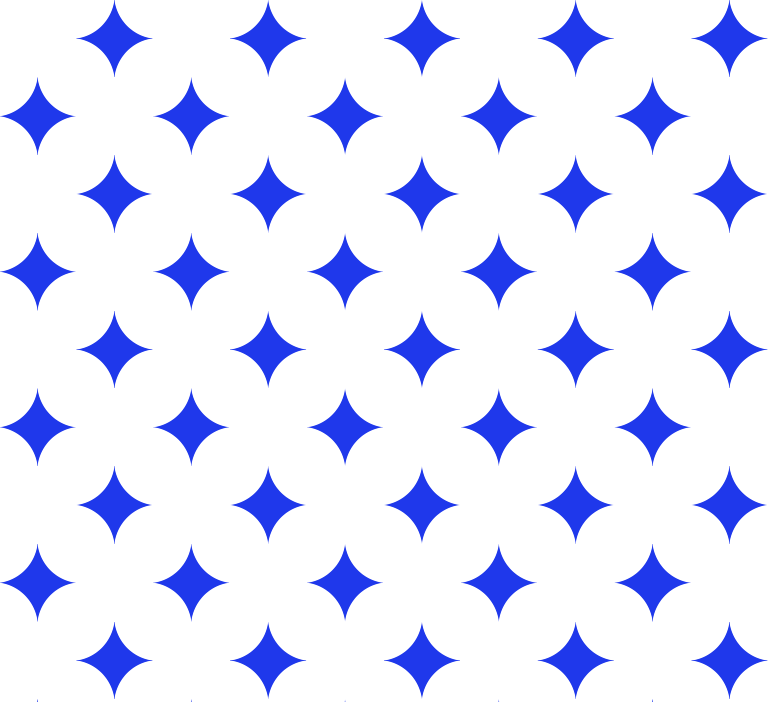
This pattern is drawn by a Shadertoy shader. Its source:

```glsl
// Staggered rows of four-pointed blue stars on white.
// Each row is a mod repeat, alternate rows shift by half a pitch, and each
// star is the space left between four circles that meet at its tips.

const vec3  PAPER_COLOR = vec3(1.0);
const vec3  STAR_COLOR  = vec3(0.12, 0.22, 0.92);

// Lengths are fractions of the canvas width, measured from the top left.
const vec2  PITCH       = vec2(0.2002, 0.10124); // star spacing, row spacing
const vec2  FIRST_STAR  = vec2(0.1490, 0.0501);  // centre of the first star
const vec2  STAR_RADIUS = vec2(0.0491, 0.0501);  // centre to tip
const float ARC_CENTER  = 1.16;                  // in star radii; 1 gives needle tips
const float EDGE_PIXELS = 1.2;                   // width of the smoothed edge

// Signed distance to a star with tips at unit distance, negative inside.
float starDistance(vec2 p) {
    p = abs(p);
    float arcRadius = length(vec2(ARC_CENTER - 1.0, ARC_CENTER));
    float arc = arcRadius - length(p - ARC_CENTER);
    float diamond = (p.x + p.y - 1.0) * 0.7071; // cuts off space past the tips
    return max(arc, diamond);
}

// Offset from the nearest star centre in the staggered lattice.
vec2 staggeredOffset(vec2 p) {
    p -= FIRST_STAR;
    float row = floor(p.y / PITCH.y + 0.5);
    float shift = 0.5 * mod(row, 2.0) * PITCH.x;
    float x = mod(p.x - shift + 0.5 * PITCH.x, PITCH.x) - 0.5 * PITCH.x;
    return vec2(x, p.y - row * PITCH.y);
}

void mainImage(out vec4 fragColor, in vec2 fragCoord) {
    vec2 p = vec2(fragCoord.x, iResolution.y - fragCoord.y) / iResolution.x;
    float d = starDistance(staggeredOffset(p) / STAR_RADIUS);

    // Half the smoothed edge, converted from pixels to star radii.
    float edge = 0.5 * EDGE_PIXELS / (iResolution.x * STAR_RADIUS.x);
    float coverage = 1.0 - smoothstep(-edge, edge, d);
    fragColor = vec4(mix(PAPER_COLOR, STAR_COLOR, coverage), 1.0);
}
```
